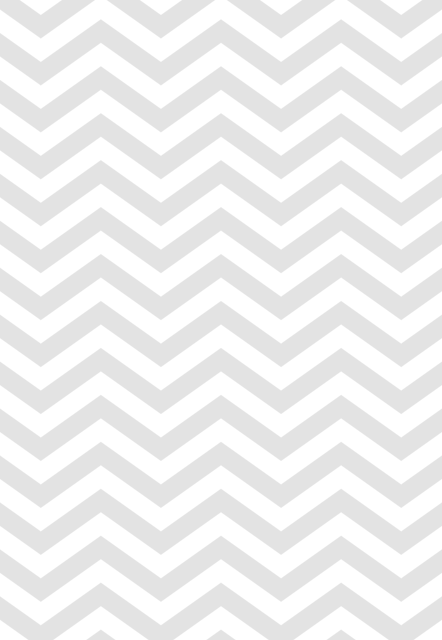
A Shadertoy shader for this pattern:

```glsl
// Pale grey chevron stripes on white, as wide as the gaps between them.

// Triangle wave of period 1: 0 at whole numbers, 1 halfway between.
float triangleWave(float t) {
    return 2.0 * abs(t - floor(t + 0.5));
}

void mainImage(out vec4 fragColor, in vec2 fragCoord) {
    // Canvas height is 1; x is centred on a peak, depth runs down from the top
    float x = (fragCoord.x - 0.5 * iResolution.x) / iResolution.y;
    float depth = 1.0 - fragCoord.y / iResolution.y;
    float pixel = 1.0 / iResolution.y;

    float zigzagPeriod = 0.1877;
    float zigzagDrop = 0.0666;
    float stripePeriod = 0.07335;

    // Signed distance to the nearest stripe edge, negative inside the grey
    float stripeCentre = 0.0302 + 0.25 * stripePeriod;
    float zigzag = zigzagDrop * triangleWave(x / zigzagPeriod);
    float phase = (depth - stripeCentre - zigzag) / stripePeriod;
    float offset = 0.5 * triangleWave(phase) - 0.25;
    float slope = 2.0 * zigzagDrop / zigzagPeriod;
    float edge = offset * stripePeriod / sqrt(1.0 + slope * slope);

    // Antialiased stripes over white
    float stripe = 1.0 - smoothstep(-0.75 * pixel, 0.75 * pixel, edge);
    vec3 color = mix(vec3(1.0), vec3(0.89), stripe);

    fragColor = vec4(color, 1.0);
}
```
